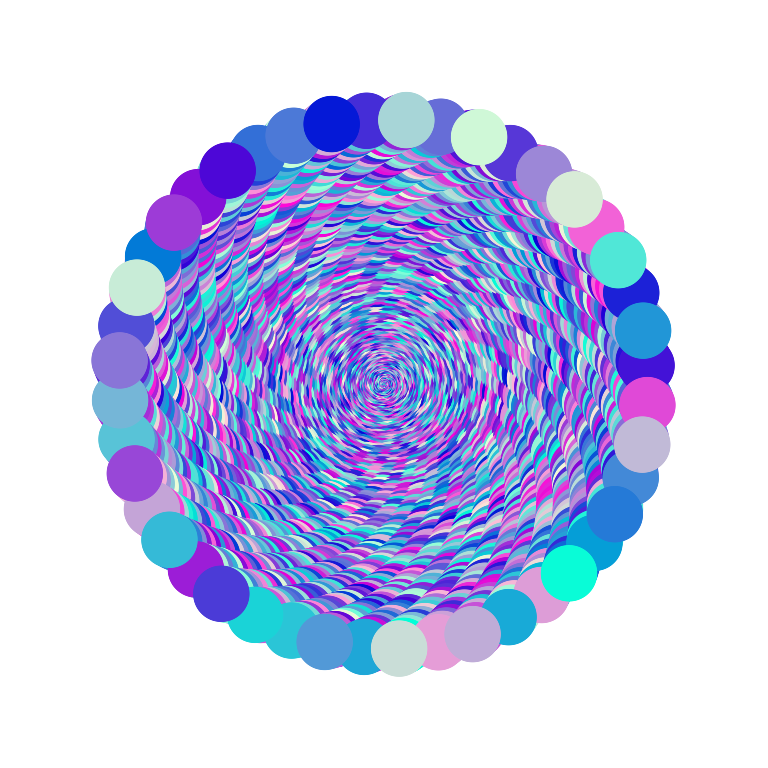
This background is drawn by a three.js fragment shader. Its source:

```glsl
// A disc of overlapping coloured dots wound outward on a tight spiral, over white.
varying vec2 vUv;

const float TAU = 6.28318530718;
const float LAST_DOT = 4835.0;    // index of the outermost, topmost dot
const float SPIRAL_RADIUS = 0.3457;
const float DOT_RADIUS = 0.0368;
const float GROWTH = SPIRAL_RADIUS / LAST_DOT;
const float BLUE_LEVEL = 0.845;
const vec3 PAPER = vec3(1.0);
const int MAX_LAYERS = 420;

// Two independent random values for one dot.
vec2 hash2(float n) {
  vec2 p = fract(vec2(n) * vec2(0.1031, 0.1137) + vec2(0.37, 0.71));
  p += dot(p, p.yx + 33.33);
  return fract((p.xx + p.yx) * p.yx * vec2(1.0, 1.7));
}

// Red and green vary freely while blue stays fixed.
vec3 dotColor(float index) {
  return vec3(hash2(index), BLUE_LEVEL);
}

// Each dot turns one radian clockwise from the previous one.
vec2 dotCenter(float index, float growth) {
  float angle = mod(index, TAU);
  return index * growth * vec2(cos(angle), -sin(angle));
}

float discCoverage(vec2 p, float radius, float softness) {
  return 1.0 - smoothstep(-softness, softness, length(p) - radius);
}

// Walks from the topmost dot that can reach p down to the first opaque one.
vec3 spiralOfDots(vec2 p, float radius, float softness, vec3 background) {
  float reach = radius + softness;
  float distanceOut = length(p);
  float top = min(LAST_DOT, floor((distanceOut + reach) / GROWTH));
  vec3 color = vec3(0.0);
  float uncovered = 1.0;

  for (int layer = 0; layer < MAX_LAYERS; layer++) {
    float index = top - float(layer);
    if (index < 0.0 || index * GROWTH < distanceOut - reach) break;
    float cover = discCoverage(p - dotCenter(index, GROWTH), radius, softness);
    color += uncovered * cover * dotColor(index);
    uncovered *= 1.0 - cover;
    if (uncovered < 0.01) break;
  }
  return color + uncovered * background;
}

void main() {
  float softness = max(0.5 * fwidth(vUv.x), 0.0001);
  vec3 color = spiralOfDots(vUv - 0.5, DOT_RADIUS, softness, PAPER);
  gl_FragColor = vec4(color, 1.0);
}
```
